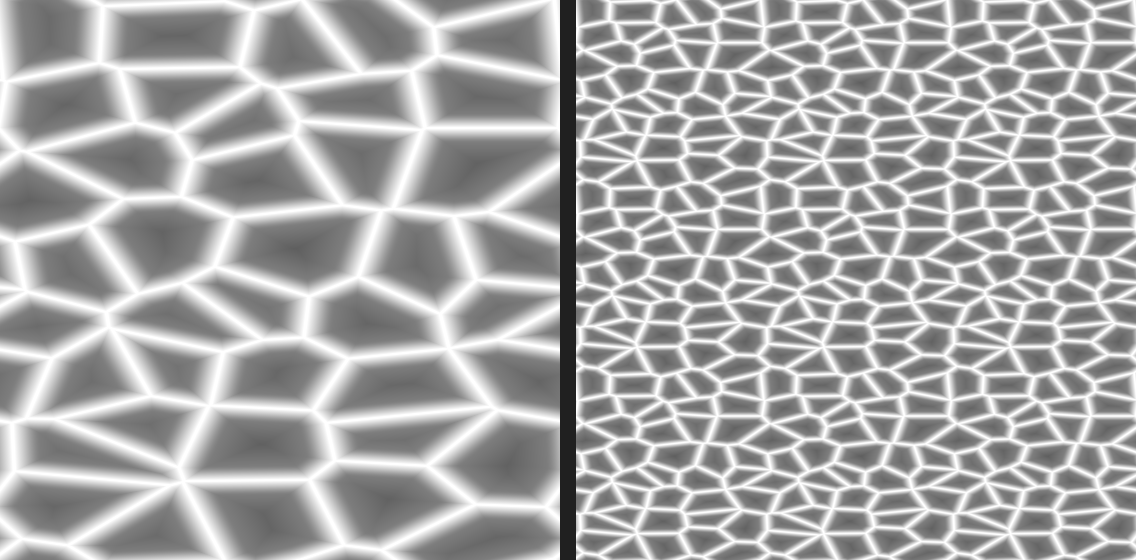
Left, the tile; right, the same tile 3 across and 3 down.
Give the GLSL for this pattern, as a Shadertoy shader.

```glsl
// Tiling grey cells, flattened sideways, parted by glowing white ridges.

const vec2 GRID = vec2(5.0, 8.0);     // whole cells across the canvas
const vec2 METRIC = vec2(1.0, 1.17);  // cell units to distance units

vec2 hash22(vec2 p) {
    vec3 q = fract(vec3(p.xyx) * vec3(0.1031, 0.1030, 0.0973));
    q += dot(q, q.yzx + 33.33);
    return fract((q.xx + q.yz) * q.zy);
}

// Jittered seed of a cell; the hash wraps with the grid.
vec2 seedPoint(vec2 cell) {
    return cell + 0.04 + 0.92 * hash22(mod(cell, GRID) + 17.0);
}

// Distance to the nearest border between two seeds.
float borderDistance(vec2 p) {
    vec2 home = floor(p), nearestCell = home, toNearest = vec2(0.0);
    float best = 1e3;
    for (int j = -2; j <= 2; j++)
    for (int i = -2; i <= 2; i++) {
        vec2 cell = home + vec2(i, j);
        vec2 d = (seedPoint(cell) - p) * METRIC;
        if (dot(d, d) < best) {
            best = dot(d, d);
            toNearest = d;
            nearestCell = cell;
        }
    }

    float border = 1e3;
    for (int j = -2; j <= 2; j++)
    for (int i = -2; i <= 2; i++) {
        if (i == 0 && j == 0) continue;
        vec2 d = (seedPoint(nearestCell + vec2(i, j)) - p) * METRIC;
        vec2 across = d - toNearest;
        float gap = max(length(across), 1e-4);
        border = min(border, dot(0.5 * (d + toNearest), across) / gap);
    }
    return max(border, 0.0);
}

void mainImage(out vec4 fragColor, in vec2 fragCoord) {
    vec2 uv = fragCoord / iResolution.xy;
    float d = borderDistance(uv * GRID);
    d = sqrt(d * d + 0.00005);  // round off the crest

    float floorTone = 0.56 - 0.3 * d;                         // darker inwards
    float glow = 0.37 * (1.0 - smoothstep(0.0, 0.25, d));     // soft flank
    float crest = 0.12 * exp(-d / 0.03);                      // thin bright line
    fragColor = vec4(vec3(clamp(floorTone + glow + crest, 0.0, 1.0)), 1.0);
}
```
